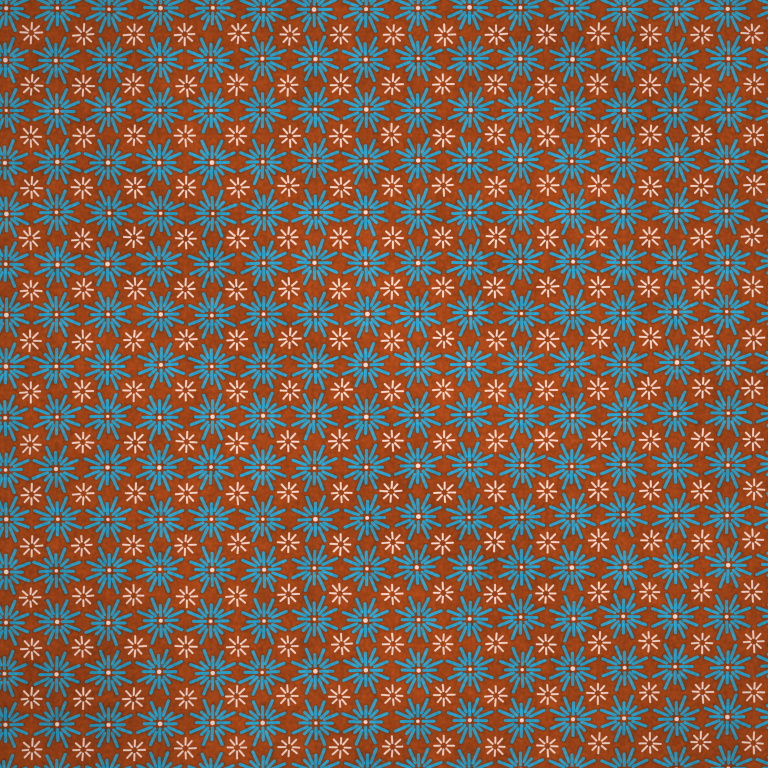
This pattern is drawn by a WebGL 2 fragment shader. Its source:

```glsl
#version 300 es
precision highp float;

uniform vec2 u_resolution;
out vec4 outColor;

const float TAU = 6.2831853;

// Lattice
const vec2 REPEATS = vec2(14.89, 15.0);
const vec2 FIRST_FLOWER = vec2(0.007, 0.011);
const float ROW_TILT = 0.17;

// Sizes, in units of one cell
const float BLUE_HALF_WIDTH = 0.031;
const float PALE_HALF_WIDTH = 0.019;
const vec2 LONG_PETAL = vec2(0.18, 0.46);
const vec2 AXIS_PETAL = vec2(0.10, 0.32);
const vec2 DIAGONAL_PETAL = vec2(0.14, 0.31);
const vec2 PALE_PETAL = vec2(0.075, 0.195);
const float DOT_RADIUS = 0.042;

// Print irregularity
const float POSITION_JITTER = 0.022;
const float ANGLE_JITTER = 0.09;
const float LENGTH_JITTER = 0.035;

const vec3 RUST = vec3(0.62, 0.265, 0.095);
const vec3 BLUE = vec3(0.17, 0.62, 0.78);
const vec3 PALE = vec3(0.94, 0.83, 0.80);

vec2 hash2(vec2 cell) {
    uvec2 q = uvec2(ivec2(floor(cell)) + 4096);
    uint h = q.x * 73856093u ^ q.y * 19349663u;
    h = (h ^ (h >> 15)) * 2246822519u;
    h = (h ^ (h >> 13)) * 3266489917u;
    h ^= h >> 16;
    return vec2(h & 65535u, h >> 16) / 65535.0;
}

float gradientNoise(vec2 p) {
    vec2 i = floor(p), f = fract(p);
    vec2 s = f * f * f * (f * (f * 6.0 - 15.0) + 10.0);
    vec2 e = vec2(0.0, 1.0);
    float a = dot(hash2(i) * 2.0 - 1.0, f);
    float b = dot(hash2(i + e.yx) * 2.0 - 1.0, f - e.yx);
    float c = dot(hash2(i + e.xy) * 2.0 - 1.0, f - e.xy);
    float d = dot(hash2(i + e.yy) * 2.0 - 1.0, f - e.yy);
    return mix(mix(a, b, s.x), mix(c, d, s.x), s.y);
}

// Distance to a round-ended stroke running outward from the flower centre
float petal(vec2 p, float angle, vec2 span, float halfWidth) {
    vec2 dir = vec2(cos(angle), sin(angle));
    float along = clamp(dot(p, dir), span.x, span.y);
    return length(p - dir * along) - halfWidth;
}

vec2 flowerOffset(vec2 id) {
    return (hash2(id + 31.0) - 0.5) * 2.0 * POSITION_JITTER;
}

float blueFlower(vec2 p, vec2 id) {
    float d = 1.0;
    for (int k = 0; k < 16; k++) {
        vec2 rnd = hash2(id * 16.0 + vec2(k, 7)) - 0.5;
        vec2 span = k % 2 == 1 ? LONG_PETAL : (k % 4 == 0 ? AXIS_PETAL : DIAGONAL_PETAL);
        span.y += rnd.y * LENGTH_JITTER;
        d = min(d, petal(p, TAU * float(k) / 16.0 + rnd.x * ANGLE_JITTER, span, BLUE_HALF_WIDTH));
    }
    return d;
}

float paleFlower(vec2 p, vec2 id) {
    float d = 1.0;
    for (int k = 0; k < 8; k++) {
        vec2 rnd = hash2(id * 8.0 + vec2(k, 503)) - 0.5;
        vec2 span = PALE_PETAL + vec2(0.0, rnd.y * LENGTH_JITTER);
        d = min(d, petal(p, TAU * float(k) / 8.0 + rnd.x * ANGLE_JITTER * 2.0, span, PALE_HALF_WIDTH));
    }
    return d;
}

void main() {
    vec2 uv = gl_FragCoord.xy / u_resolution;
    vec2 fromTop = vec2(uv.x, 1.0 - uv.y);
    vec2 grid = (fromTop - FIRST_FLOWER) * (REPEATS + vec2(0.0, ROW_TILT * uv.x));
    float aa = 0.75 * REPEATS.y / min(u_resolution.x, u_resolution.y);

    // Paper grain and broad mottling
    float grain = gradientNoise(uv * 210.0) + 0.6 * gradientNoise(uv * 95.0 + 17.0);
    float mottle = gradientNoise(uv * 34.0 + 5.0) + gradientNoise(uv * 5.0 + 40.0);
    vec3 color = RUST * (1.0 + 0.17 * grain + 0.10 * mottle);

    // Blue flowers at the lattice points
    vec2 blueId = floor(grid + 0.5);
    vec2 blueP = grid - blueId - flowerOffset(blueId);
    float blueD = blueFlower(blueP, blueId);
    color *= 1.0 - 0.14 * (1.0 - smoothstep(0.0, 0.05, blueD));
    vec3 blueInk = BLUE * (1.0 + 0.13 * grain + 0.08 * mottle);
    color = mix(color, blueInk, 1.0 - smoothstep(-aa, aa, blueD));

    // Pale flowers at the cell middles, and pale dots in the blue hearts
    vec2 paleId = floor(grid);
    vec2 paleP = grid - paleId - 0.5 - flowerOffset(paleId + 200.0);
    float dotD = length(blueP) - DOT_RADIUS * mix(0.75, 1.1, hash2(blueId + 90.0).x);
    float paleD = min(paleFlower(paleP, paleId), dotD);
    vec3 paleInk = PALE * (1.0 + 0.07 * grain);
    color = mix(color, paleInk, 1.0 - smoothstep(-aa, aa, paleD));

    // Light falls off a little toward the left and the corners
    vec2 fromCentre = uv - vec2(0.56, 0.53);
    color *= 1.04 - 0.28 * dot(fromCentre, fromCentre);
    outColor = vec4(clamp(color, 0.0, 1.0), 1.0);
}
```
